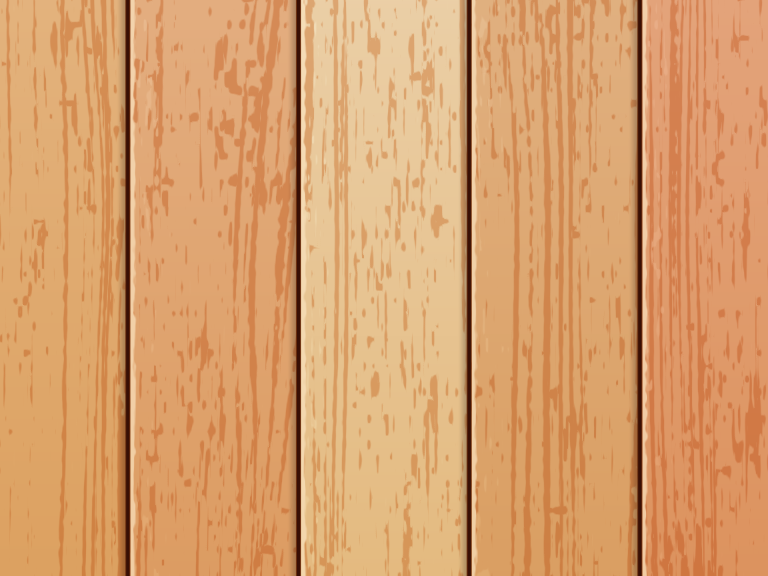
This texture is drawn by a Shadertoy shader. Its source:

```glsl
// Five upright wooden planks with dark seams and a lit left bevel.
// Each plank has its own tint and grain: a bundle of wavy growth lines,
// long streaks, short dashes and flecks, all cut from stretched noise.

// Tint at the top of each plank
const vec3 PLANK_TINT[5] = vec3[5](
    vec3(0.89, 0.70, 0.49), vec3(0.89, 0.68, 0.50), vec3(0.92, 0.81, 0.65),
    vec3(0.88, 0.69, 0.50), vec3(0.89, 0.64, 0.48));

// Growth lines of each plank: centre, half width, lines per plank, slant
const vec4 PLANK_GRAIN[5] = vec4[5](
    vec4(0.82, 0.14, 19.0, 0.00), vec4(0.80, 0.34, 8.0, 0.10),
    vec4(0.25, 0.10, 17.0, 0.00), vec4(0.45, 0.33, 13.0, 0.01),
    vec4(0.18, 0.38, 19.0, 0.02));

float hash(vec2 p) {
    vec3 h = fract(vec3(p.xyx) * 0.1031);
    h += dot(h, h.yzx + 33.33);
    return fract((h.x + h.y) * h.z);
}

float noise(vec2 p) {
    vec2 i = floor(p), f = fract(p);
    f = f * f * (3.0 - 2.0 * f);
    return mix(mix(hash(i), hash(i + vec2(1, 0)), f.x),
               mix(hash(i + vec2(0, 1)), hash(i + vec2(1, 1)), f.x), f.y);
}

// Smooth-edged test of a value against a threshold
float above(float value, float threshold) {
    float w = max(fwidth(value - threshold), 0.001);
    return smoothstep(-w, w, value - threshold);
}

void mainImage(out vec4 fragColor, in vec2 fragCoord) {
    vec2 uv = fragCoord / iResolution.xy;

    // Plank coordinates: both axes measured in plank widths
    float q = uv.x * 4.5 + 0.25;
    int plank = clamp(int(floor(q)), 0, 4);
    vec2 p = vec2(fract(q), uv.y * 3.375);
    vec4 grain = PLANK_GRAIN[plank];
    vec2 seed = vec2(float(plank) * 71.0 + 13.0, float(plank) * 37.0 + 5.0);

    // Bend the fibres, leaning the right part of slanted planks
    vec2 g = p;
    g.x -= grain.w * (p.y - 1.7) * smoothstep(0.3, 1.0, p.x);
    g.x += 0.05 * (noise(vec2(p.x * 2.0, p.y * 0.9) + seed) - 0.5);
    float rough = noise(g * vec2(55.0, 22.0) + seed) - 0.5;
    float patchy = noise(g * vec2(5.0, 1.2) + seed + 9.0);

    // Growth lines swell and break along their length
    float wander = noise(g * vec2(4.0, 0.5) + seed + 20.0);
    float lines = 0.5 + 0.5 * sin(6.2832 * (g.x * grain.z + 1.6 * wander));
    float swell = noise(g * vec2(14.0, 0.9) + seed + 31.0);
    float fade = smoothstep(0.5, 1.0, abs(g.x - grain.x) / grain.y);
    float ink = above(lines + 0.28 * rough, 1.08 - 0.62 * swell + 0.9 * fade);

    // Long streaks, denser toward the right edge
    float streak = noise(g * vec2(30.0, 0.35) + seed + 47.0);
    float edge = smoothstep(0.84, 0.94, p.x);
    ink = max(ink, above(streak + 0.16 * rough, 0.88 - 0.2 * edge));

    // Short dashes and flecks gathered in patches
    float dash = noise(g * vec2(46.0, 4.5) + seed + 59.0);
    ink = max(ink, above(dash + 0.18 * rough, 1.02 - 0.32 * patchy));
    float fleck = noise(g * vec2(38.0, 13.0) + seed + 83.0);
    ink = max(ink, above(fleck, 1.05 - 0.36 * patchy));

    // Wood tint deepens downward; the grain is a darker shade of it
    vec3 wood = PLANK_TINT[plank] * mix(vec3(0.97, 0.90, 0.77), vec3(1), uv.y);
    vec3 color = mix(wood, wood * vec3(0.94, 0.80, 0.68), ink);

    // Pale chips, mostly beside the bevel
    float chip = noise(g * vec2(44.0, 9.0) + seed + 97.0);
    float chips = above(chip + 0.2 * rough, 0.84 + 0.25 * smoothstep(0.05, 0.3, p.x));
    color = mix(color, wood * vec3(1.03, 1.08, 1.14), 0.8 * chips);

    // Ragged lit bevel right of the seam, shade to its left
    float s = q - round(q);
    float bevel = smoothstep(0.010, 0.018, s)
                * (1.0 - smoothstep(0.030, 0.046, s + 0.018 * rough));
    color = mix(color, mix(wood, vec3(0.98, 0.89, 0.75), 0.7), bevel);
    color *= 1.0 - 0.22 * smoothstep(-0.07, -0.012, s) * step(s, 0.0);

    // Seam: brown rim around a dark core
    float aa = fwidth(uv.x) * 4.5;
    float d = abs(s + 0.001);
    color = mix(vec3(0.40, 0.16, 0.04), color, smoothstep(0.013 - aa * 0.5, 0.016 + aa * 0.5, d));
    color = mix(vec3(0.22, 0.06, 0.02), color, smoothstep(0.009 - aa * 0.5, 0.009 + aa * 0.5, d));

    fragColor = vec4(color, 1.0);
}
```
